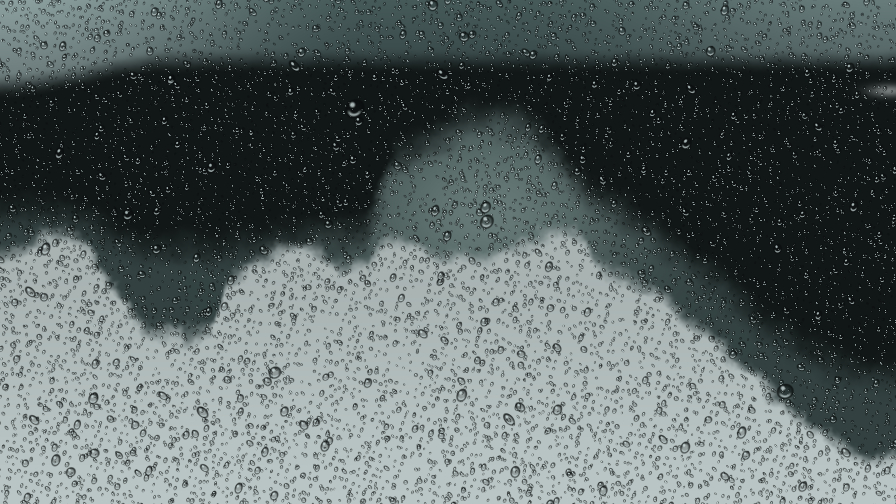
This texture is drawn by a Shadertoy shader. Its source:

```glsl
// Rain on a window: a blurred dark treeline hangs between a teal strip and pale sky.
// Summed ramps roughened by gradient noise shape the treeline; jittered grids of
// several sizes scatter the drops, each shaded with a dark rim and a lower crescent.

#define SKY_COLOR   vec3(0.70, 0.745, 0.742)
#define MIST_COLOR  vec3(0.40, 0.475, 0.465)
#define FRINGE_COLOR vec3(0.20, 0.26, 0.255)
#define DARK_COLOR  vec3(0.065, 0.085, 0.085)
#define GLINT_COLOR vec3(0.80, 0.86, 0.86)
#define EDGE_SOFT   0.022
#define EDGE_ROUGH  0.045
#define RIM_DARK    0.86
#define DROP_LAYERS 6

vec2 hash2(vec2 p) {
    vec3 q = fract(p.xyx * vec3(0.1031, 0.1030, 0.0973));
    q += dot(q, q.yzx + 33.33);
    return fract((q.xx + q.yz) * q.zy);
}

float gradientNoise(vec2 p) {
    vec2 i = floor(p), f = fract(p);
    vec2 u = f * f * f * (f * (f * 6.0 - 15.0) + 10.0);
    vec2 e = vec2(0.0, 1.0);
    float a = dot(hash2(i) * 2.0 - 1.0, f);
    float b = dot(hash2(i + e.yx) * 2.0 - 1.0, f - e.yx);
    float c = dot(hash2(i + e.xy) * 2.0 - 1.0, f - e.xy);
    float d = dot(hash2(i + e.yy) * 2.0 - 1.0, f - e.yy);
    return mix(mix(a, b, u.x), mix(c, d, u.x), u.y);
}

float fbm(vec2 p) {
    float sum = 0.0, amp = 0.6;
    for (int i = 0; i < 4; i++) {
        sum += amp * gradientNoise(p);
        p = mat2(1.6, 1.2, -1.2, 1.6) * p + 7.3;
        amp *= 0.55;
    }
    return sum;
}

float ramp(float x, float a, float b, float rise) {
    return rise * smoothstep(a, b, x);
}

// Height where the foliage gives way to pale sky
float skyEdge(float x) {
    return 0.49 + ramp(x, 0.0, 0.12, 0.045) - ramp(x, 0.13, 0.31, 0.195)
        + ramp(x, 0.41, 0.46, 0.11) + ramp(x, 0.45, 0.58, 0.06)
        - ramp(x, 0.60, 0.68, 0.04) + ramp(x, 0.73, 0.77, 0.055)
        - ramp(x, 0.78, 0.88, 0.038) + ramp(x, 0.97, 1.12, 0.053)
        - ramp(x, 1.14, 1.20, 0.07) - ramp(x, 1.16, 1.77, 0.38);
}

// Height where the darkest mass ends
float darkEdge(float x) {
    return 0.57 - ramp(x, 0.10, 0.30, 0.07) + ramp(x, 0.40, 0.70, 0.03)
        + ramp(x, 0.72, 0.79, 0.15) + ramp(x, 0.78, 0.95, 0.08)
        - ramp(x, 1.00, 1.20, 0.15) - ramp(x, 1.10, 1.75, 0.36);
}

vec3 scenery(vec2 p) {
    float rough = EDGE_ROUGH * fbm(p * 15.0);
    float y = p.y + rough;
    float x = p.x + 0.6 * EDGE_ROUGH * fbm(p * 18.0 + 31.0);

    // Sky, misty gap and dark foliage
    vec3 sky = SKY_COLOR * (1.04 - 0.10 * smoothstep(0.0, 0.5, p.y));
    vec2 gap = (p - vec2(0.97, 0.58)) / vec2(0.27, 0.20);
    vec3 trees = mix(FRINGE_COLOR, MIST_COLOR, exp(-dot(gap, gap)));
    float core = smoothstep(-0.05, 0.06, y - darkEdge(x));
    trees = mix(trees, DARK_COLOR, core);
    vec3 col = mix(sky, trees, smoothstep(-EDGE_SOFT, EDGE_SOFT, y - skyEdge(x)));

    // Upper strip, brighter towards both sides
    float left = smoothstep(0.75, 0.0, p.x), right = smoothstep(1.0, 1.75, p.x);
    vec3 strip = vec3(0.27, 0.345, 0.345) + 0.27 * left + 0.13 * right;
    strip *= 0.9 + 1.5 * (p.y - 0.92);
    float seam = 0.882 - 0.05 * smoothstep(0.35, 0.0, p.x);
    col = mix(col, strip, smoothstep(-0.03, 0.025, p.y - seam + 0.2 * rough));

    // Pale reflection at the right border
    vec2 flare = (p - vec2(1.765, 0.82)) / vec2(0.04, 0.012);
    return col + 0.4 * exp(-dot(flare, flare));
}

// Paints one drop; q is the offset from its centre
vec3 paintDrop(vec3 col, vec2 q, float radius, vec2 seed) {
    float px = 1.0 / iResolution.y;
    q.x += q.y * (seed.x - 0.5) * 0.7;
    q = q / radius * vec2(1.0 + 0.3 * seed.y, 1.0);
    float angle = atan(q.y, q.x + 1e-5);
    float r = length(q) * (1.0 + 0.08 * sin(2.0 * angle + 6.3 * seed.x));
    float cover = smoothstep(px, -px, (r - 1.0) * radius);
    float rim = smoothstep(0.35, 0.95, r) * (0.8 + 0.2 * q.y);
    vec3 body = mix(col * 0.82, vec3(0.04, 0.055, 0.055), RIM_DARK * rim);
    float crescent = smoothstep(0.28, 0.0, abs(r - 0.62)) * smoothstep(0.0, -0.6, q.y);
    float glint = smoothstep(0.42, 0.1, length(q - vec2(-0.25, 0.42)));
    body = mix(body, GLINT_COLOR, clamp(0.72 * crescent + 0.8 * glint, 0.0, 1.0));
    return mix(col, body, cover);
}

void mainImage(out vec4 fragColor, in vec2 fragCoord) {
    vec2 p = fragCoord / iResolution.y;
    vec3 col = scenery(p);

    // Scattered drops, from fine beads to sparse large ones
    float cell = 0.0145;
    for (int i = 0; i < DROP_LAYERS; i++) {
        float layer = float(i), turn = 0.4 + 1.3 * layer;
        vec2 g = mat2(cos(turn), sin(turn), -sin(turn), cos(turn)) * p / cell + 40.0;
        vec2 id = floor(g) + 91.0 * layer;
        vec2 seed = hash2(id), jitter = hash2(id + 17.7);
        float size = mix(0.13, 0.27, seed.x * seed.x) * (1.0 - 0.09 * layer);
        vec2 q = (fract(g) - mix(vec2(0.3), vec2(0.7), jitter)) * cell;
        q = q * mat2(cos(turn), sin(turn), -sin(turn), cos(turn));
        if (seed.y < 0.62 - 0.04 * layer) col = paintDrop(col, q, size * cell, jitter);
        cell *= 1.42;
    }

    // Three heavy drops
    col = paintDrop(col, p - vec2(0.704, 0.784), 0.019, vec2(0.5, 0.0));
    col = paintDrop(col, p - vec2(0.966, 0.560), 0.014, vec2(0.5, 0.1));
    col = paintDrop(col, p - vec2(1.558, 0.223), 0.016, vec2(0.6, 0.0));

    fragColor = vec4(clamp(col, 0.0, 1.0), 1.0);
}
```
